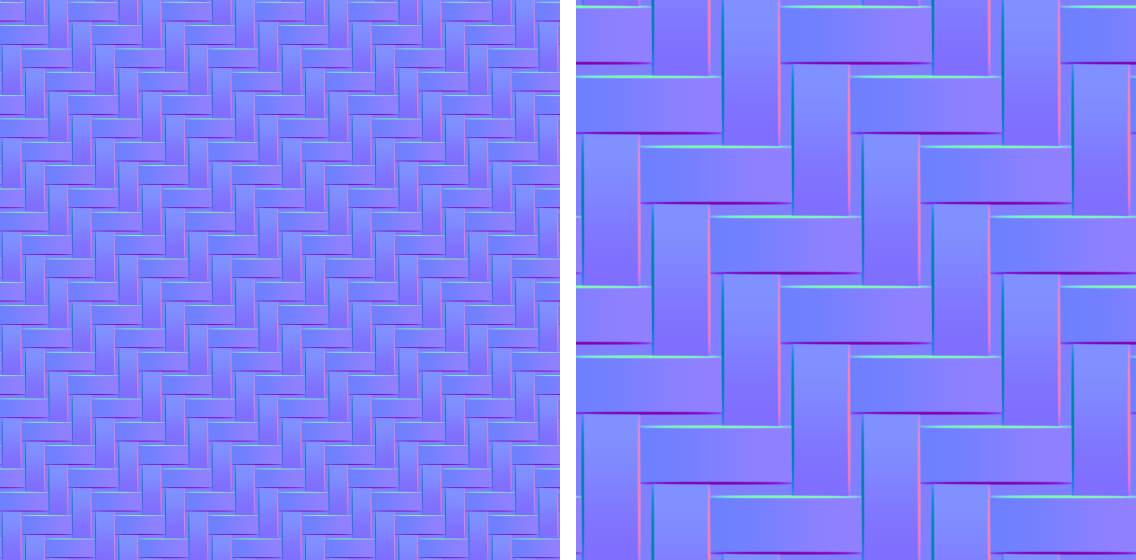
Left: the whole. Right: its middle third, enlarged.
Give the GLSL for this texture map, as a WebGL 1 fragment shader.

```glsl
precision highp float;
// Tangent-space normal map of a two-over, two-under twill weave of flat strands.

uniform vec2 u_resolution;

const float REPEATS = 6.0;       // weave repeats across and down
const float PERIOD = 4.0;        // strands in one repeat
const float HALF_WIDTH = 0.403;  // half strand width, in strand pitches
const float BEVEL = 0.04;        // width of the sloping strand edge
const float WAVE = 0.085;        // rise and fall of a strand along its length
const float GROUND = -0.02;      // height of the backing seen in the gaps
const float SLOPE_STEP = 0.008;  // offset used to measure the slope
const int SAMPLES = 4;           // antialiasing samples per axis

const float TAU = 6.2831853;

// Height of one strand: along is measured from the middle of a float,
// across runs from 0 to 1 over one strand pitch.
float strandHeight(float along, float across) {
  float top = WAVE * cos(TAU * along / PERIOD);
  float offset = abs(across - 0.5);
  float outside = smoothstep(HALF_WIDTH - 0.5 * BEVEL, HALF_WIDTH + 0.5 * BEVEL, offset);
  return mix(top, GROUND, outside);
}

// Height of the cloth: each row and column shifts its float by one strand.
float weaveHeight(vec2 p) {
  vec2 cell = floor(p);
  vec2 local = p - cell;
  float weft = strandHeight(p.x + cell.y - 3.0, local.y);
  float warp = strandHeight(p.y + cell.x - 1.0, local.x);
  return max(GROUND, max(weft, warp));
}

// Surface normal from central differences of the height.
vec3 weaveNormal(vec2 p) {
  vec2 dx = vec2(SLOPE_STEP, 0.0);
  vec2 dy = dx.yx;
  vec2 slope = vec2(weaveHeight(p + dx) - weaveHeight(p - dx),
                    weaveHeight(p + dy) - weaveHeight(p - dy)) / (2.0 * SLOPE_STEP);
  return normalize(vec3(-slope, 1.0));
}

void main() {
  float strands = REPEATS * PERIOD;
  vec3 color = vec3(0.0);

  // Average encoded normals over a grid inside the pixel.
  for (int j = 0; j < SAMPLES; j++) {
    for (int i = 0; i < SAMPLES; i++) {
      vec2 jitter = (vec2(float(i), float(j)) + 0.5) / float(SAMPLES) - 0.5;
      vec2 uv = (gl_FragCoord.xy + jitter) / u_resolution;
      color += 0.5 + 0.5 * weaveNormal(uv * strands);
    }
  }
  gl_FragColor = vec4(color / float(SAMPLES * SAMPLES), 1.0);
}
```
